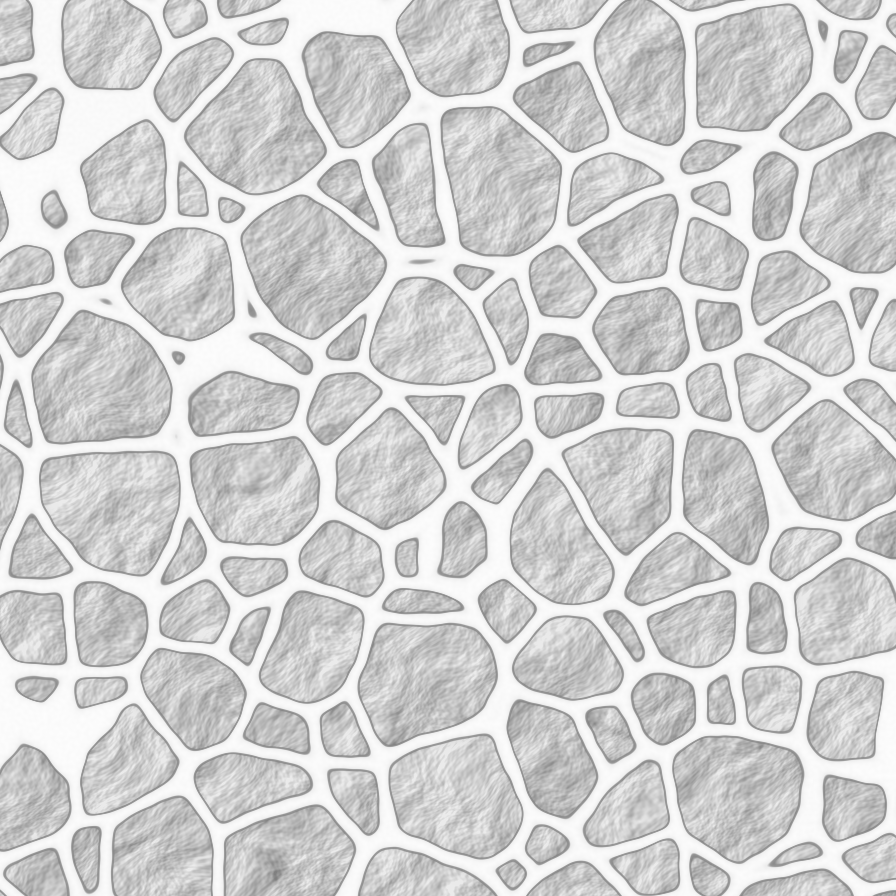
A WebGL 2 fragment shader for this texture:

```glsl
#version 300 es
precision highp float;

uniform vec2 u_resolution;
out vec4 fragColor;

const float STONES_ACROSS = 12.0;
const int REACH = 3;

vec3 hash3(vec2 p) {
    vec3 q = fract(p.xyx * vec3(0.1031, 0.1030, 0.0973));
    q += dot(q, q.yxz + 33.33);
    return fract((q.xxy + q.yzz) * q.zyx);
}

float cornerSlope(vec2 corner, vec2 offset) {
    float angle = 6.2832 * hash3(corner).x;
    return dot(vec2(cos(angle), sin(angle)), offset);
}

float gradientNoise(vec2 p) {
    vec2 i = floor(p), f = p - i;
    vec2 u = f * f * f * (f * (f * 6.0 - 15.0) + 10.0);
    vec2 e = vec2(1.0, 0.0);
    float low = mix(cornerSlope(i, f), cornerSlope(i + e, f - e), u.x);
    float high = mix(cornerSlope(i + e.yx, f - e.yx), cornerSlope(i + 1.0, f - 1.0), u.x);
    return mix(low, high, u.y);
}

vec2 warp(vec2 p, float frequency, float amount) {
    vec2 q = p * frequency;
    return p + amount * vec2(gradientNoise(q), gradientNoise(q + 37.7));
}

// Stone centre in xy, size weight in z
vec3 stoneSite(vec2 cell) {
    vec3 h = hash3(cell + 5.0);
    return vec3(cell + 0.08 + 0.84 * h.xy, 1.15 * h.z * h.z * h.z);
}

float powerDistance(vec2 p, vec3 site) {
    vec2 d = p - site.xy;
    return dot(d, d) - site.z;
}

// Weighted cells: stone id in xy, rounded border distance in z, size weight in w
vec4 stoneCell(vec2 p, float rounding) {
    vec2 base = floor(p), id = base;
    vec3 nearest = vec3(0.0);
    float best = 1e4;
    for (int y = -REACH; y <= REACH; y++)
    for (int x = -REACH; x <= REACH; x++) {
        vec2 cell = base + vec2(x, y);
        vec3 site = stoneSite(cell);
        float d = powerDistance(p, site);
        if (d < best) { best = d; nearest = site; id = cell; }
    }
    float sum = 1e-9;
    for (int y = -REACH; y <= REACH; y++)
    for (int x = -REACH; x <= REACH; x++) {
        vec2 cell = base + vec2(x, y);
        if (cell == id) continue;
        vec3 site = stoneSite(cell);
        float border = (powerDistance(p, site) - best) / (2.0 * distance(site.xy, nearest.xy));
        sum += exp(-border / rounding);
    }
    return vec4(id, -rounding * log(sum), nearest.z);
}

// Embossed noise, lit along one direction at every scale
float relief(vec2 p, vec2 light) {
    float sum = 0.0;
    for (int i = 0; i < 5; i++) {
        sum += gradientNoise(p) - gradientNoise(p + 0.4 * light);
        p = p * 1.95 + 17.3;
    }
    return sum;
}

float rockTone(vec2 p, vec2 id) {
    vec2 q = warp(p + id * 0.37, 14.0, 0.02);
    vec2 grain = mat2(0.8, -0.6, 0.6, 0.8) * q * vec2(1.0, 1.0);
    grain.x *= 0.7;
    float bumps = relief(grain * 19.0, normalize(vec2(-0.4, 1.0)));
    float crease = smoothstep(0.07, 0.0, abs(gradientNoise(grain * 9.0)));
    crease *= smoothstep(0.0, 0.35, gradientNoise(q * 6.0 + 9.0));
    float tone = 0.79 + 0.06 * (hash3(id + 71.0).y - 0.5);
    tone += 0.05 * gradientNoise(q * 8.0 + 3.0);
    return clamp(tone + 0.12 * bumps - 0.08 * crease, 0.5, 0.92);
}

void main() {
    vec2 p = gl_FragCoord.xy / u_resolution.y;
    float pixel = 1.0 / u_resolution.y;

    // Stone outlines
    vec2 bent = warp(warp(p, 9.0, 0.012), 42.0, 0.0025);
    vec4 cell = stoneCell(bent * STONES_ACROSS, 0.05);
    float gap = 0.0072 + 0.02 * smoothstep(0.2, 0.55, gradientNoise(p * 5.0 + 2.6));
    float inside = cell.z / STONES_ACROSS - gap;
    bool missing = cell.w < 0.3 && hash3(cell.xy + 130.0).x > 0.93;
    if (missing) inside = -gap;

    // Mortar with a soft shadow beside each stone
    float mortar = 0.985 + 0.012 * gradientNoise(p * 190.0);
    mortar -= 0.1 * exp(min(inside, 0.0) / 0.0026);

    // Rock face with a darker rim
    float rock = rockTone(p, cell.xy) - 0.07 * exp(-max(inside, 0.0) / 0.003);

    float tone = mix(mortar, rock, smoothstep(-pixel, pixel, inside));
    float outline = 1.0 - smoothstep(0.0004, 0.0004 + 1.3 * pixel, abs(inside));
    tone = mix(tone, 0.5, 0.75 * outline);
    fragColor = vec4(vec3(tone), 1.0);
}
```
